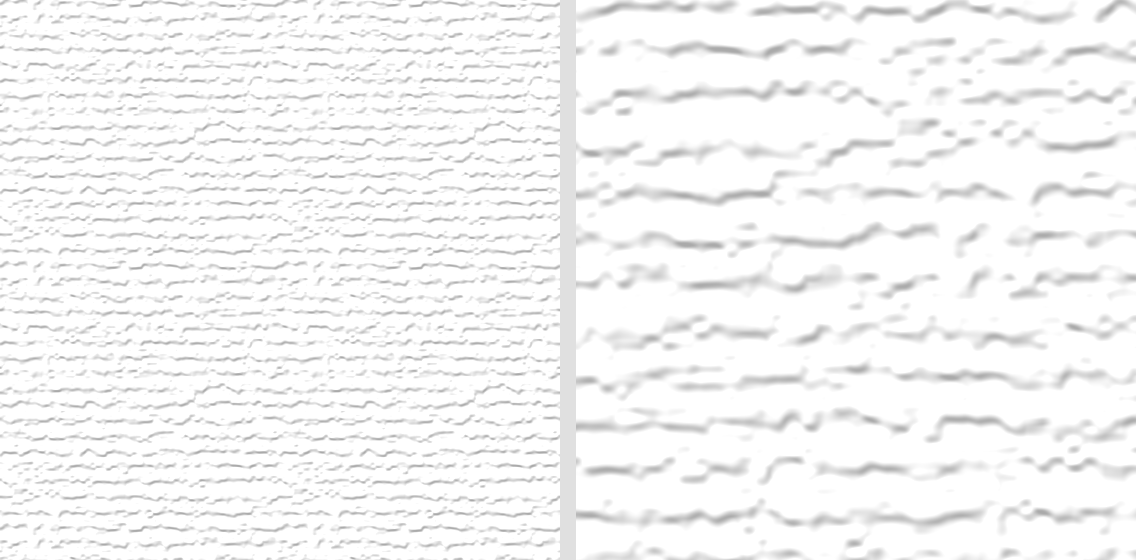
Left: the whole. Right: its middle third, enlarged.
Write a WebGL 2 fragment shader that draws this texture.

```glsl
#version 300 es
precision highp float;
// White embossed paper with broken, wavering horizontal ribs in soft grey.

#define TILE vec2(0.5, 0.46875)    // size of one repeat
#define RIBS 17.0                  // ribs per repeat
#define WAVER 3.0                  // strength of the rib wobble
#define GRAIN 2.2                  // strength of the fine roughness
#define SOFTNESS 1.15              // half width of a rib edge, in height
#define RELIEF vec2(-0.0010, 0.0021) // half step of the relief light
#define BIAS 0.05                  // slopes weaker than this stay white
#define DEPTH 0.35                 // darkness of the steepest slope

uniform vec2 u_resolution;
out vec4 fragColor;

const float TAU = 6.2831853;

float hash(vec2 p) {
    return fract(sin(dot(p, vec2(127.1, 311.7))) * 43758.5453);
}

// Value noise in -0.5..0.5 that wraps after the given number of cells
float tiledNoise(vec2 q, vec2 cells, float seed) {
    vec2 p = q * cells;
    vec2 i = floor(p);
    vec2 f = p - i;
    f = f * f * (3.0 - 2.0 * f);
    vec2 lo = mod(i, cells) + seed;
    vec2 hi = mod(i + 1.0, cells) + seed;
    float bottom = mix(hash(lo), hash(vec2(hi.x, lo.y)), f.x);
    float top = mix(hash(vec2(lo.x, hi.y)), hash(hi), f.x);
    return mix(bottom, top, f.y) - 0.5;
}

// Surface height: ribs of uneven strength, disturbed by two noise scales
float paperHeight(vec2 uv) {
    vec2 q = uv / TILE;
    float strength = 0.95 + 0.6 * tiledNoise(q, vec2(9.0, 17.0), 3.0);
    float sway = 0.25 * tiledNoise(q, vec2(4.0, 9.0), 11.0);
    float ribs = strength * sin(TAU * (RIBS * q.y + sway));
    float waver = WAVER * tiledNoise(q, vec2(25.0, 32.0), 23.0);
    float grain = GRAIN * tiledNoise(q, vec2(54.0, 77.0), 41.0);
    return smoothstep(-SOFTNESS, SOFTNESS, ribs + waver + grain);
}

void main() {
    vec2 uv = gl_FragCoord.xy / min(u_resolution.x, u_resolution.y);

    // Only slopes turned away from the light are shaded
    float slope = paperHeight(uv + RELIEF) - paperHeight(uv - RELIEF);
    float shade = DEPTH * max(slope - BIAS, 0.0);

    fragColor = vec4(vec3(1.0 - shade), 1.0);
}
```
